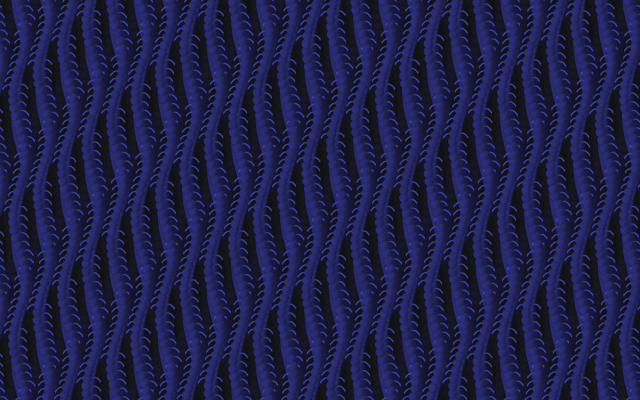
Write a Shadertoy shader that draws this pattern.

```glsl
// Upright rows of swaying blue scaly strands with beaded edges and curved bristles.

const float TAU = 6.2831853;
const float SPACING = 0.0611;   // strand pitch, in canvas heights
const float PERIOD = 5.0;       // wave length, in strand pitches
const float STAGGER = 0.2;      // phase step between strands
const vec2 ANCHOR = vec2(0.50, 6.10);
const float ANCHOR_STRAND = 12.0;

const vec3 GROUND = vec3(0.066, 0.066, 0.068);
const vec3 NAVY = vec3(0.072, 0.072, 0.16);
const vec3 BLUE = vec3(0.165, 0.175, 0.465);
const vec3 BRISTLE = vec3(0.25, 0.27, 0.78);

struct Chain {
    float count, stride;                // scales per wave, scales per bristle
    float mid, sway, lag;               // centre line
    float thin, swell;                  // scale radius
    float side, root, peak, bristle;    // bristle direction, root, phase, length
    float shade, strength;              // end of dark gradient, opacity
};

float hash(vec2 p) {
    vec3 q = fract(p.xyx * vec3(0.1031, 0.1030, 0.0973));
    q += dot(q, q.yzx + 33.33);
    return fract((q.x + q.y) * q.z);
}

// Distance to a short hooked arc; y points down.
float arcDistance(vec2 p, float len) {
    float x = clamp(p.x, 0.0, len);
    float slope = 1.8 * x / len - 0.35;
    vec2 d = p - vec2(x, x * (0.9 * x / len - 0.35));
    return length(vec2(d.x, d.y * inversesqrt(1.0 + slope * slope)));
}

float scaleRadius(Chain c, float phase) {
    float s = sin(0.5 * TAU * phase);
    return c.thin + c.swell * s * s;
}

vec2 scaleCentre(Chain c, float phase, float strand) {
    float x = ANCHOR.x + strand + c.mid + c.sway * sin(TAU * (phase - c.lag));
    float y = ANCHOR.y + PERIOD * (phase - STAGGER * (strand - ANCHOR_STRAND));
    return vec2(x, y);
}

vec3 drawScale(vec3 col, vec2 p, float r, Chain c, float tone, float aa) {
    float d = length(p) - r;
    float shadow = 1.0 - smoothstep(0.0, 0.10, d);
    col = mix(col, GROUND, 0.16 * shadow * c.strength);
    vec2 v = p / r;
    float dark = smoothstep(-0.25, c.shade, 0.9 * v.x + 0.25 * v.y);
    vec3 skin = mix(BLUE * tone, NAVY, dark);
    return mix(col, skin, c.strength * (1.0 - smoothstep(-aa, aa, d)));
}

vec3 drawStrand(vec3 col, vec2 p, float strand, Chain c, float aa) {
    float phase = (p.y - ANCHOR.y) / PERIOD + STAGGER * (strand - ANCHOR_STRAND);
    float nearest = floor(phase * c.count + 0.5);

    // Upper scales overlap lower ones.
    for (int j = 3; j >= -3; j--) {
        float index = nearest + float(j);
        float t = index / c.count;
        float tone = 0.96 + 0.08 * hash(vec2(index + 200.0, strand + 50.0));
        col = drawScale(col, p - scaleCentre(c, t, strand), scaleRadius(c, t), c, tone, aa);
    }

    // Bristles grow only along part of each wave.
    float nearestBristle = floor(phase * c.count / c.stride + 0.5);
    for (int j = -1; j <= 1; j++) {
        float index = c.stride * (nearestBristle + float(j));
        float t = index / c.count;
        float growth = smoothstep(0.0, 0.5, cos(TAU * (t - c.peak)) + 0.3);
        float len = c.bristle * growth * (0.85 + 0.3 * hash(vec2(strand + 70.0, index + 300.0)));
        if (len < 0.03) continue;
        vec2 h = p - scaleCentre(c, t, strand);
        h.x = h.x * c.side - c.root * scaleRadius(c, t);
        float d = arcDistance(h, len) - 0.026;
        vec3 ink = mix(BLUE, BRISTLE, smoothstep(-0.05, 0.6 * len, h.x));
        col = mix(col, ink, 1.0 - smoothstep(-aa, aa, d));
    }
    return col;
}

vec3 drawRow(vec3 col, vec2 p, Chain c, float aa) {
    float first = floor(p.x - ANCHOR.x) - 2.0;
    for (int k = 0; k < 4; k++) {
        col = drawStrand(col, p, first + float(k), c, aa);
    }
    return col;
}

void mainImage(out vec4 fragColor, in vec2 fragCoord) {
    vec2 p = vec2(fragCoord.x, iResolution.y - fragCoord.y) / (iResolution.y * SPACING);
    float aa = 0.75 / (iResolution.y * SPACING);

    Chain back = Chain(14.0, 1.0, 0.90, 0.15, 0.10, 0.20, 0.14, 1.0, 0.0, 0.0, 0.0, 0.8, 0.12);
    Chain lobes = Chain(28.0, 2.0, 0.44, 0.19, 0.45, 0.10, 0.34, 1.0, 0.25, 0.30, 0.28, 1.0, 1.0);
    Chain beads = Chain(16.0, 1.0, 1.27, 0.25, 0.22, 0.19, 0.0, -1.0, 0.75, 0.65, 0.27, 1.6, 1.0);

    vec3 col = drawRow(GROUND, p, back, aa);
    col = drawRow(col, p, lobes, aa);
    col = drawRow(col, p, beads, aa);
    fragColor = vec4(col, 1.0);
}
```
